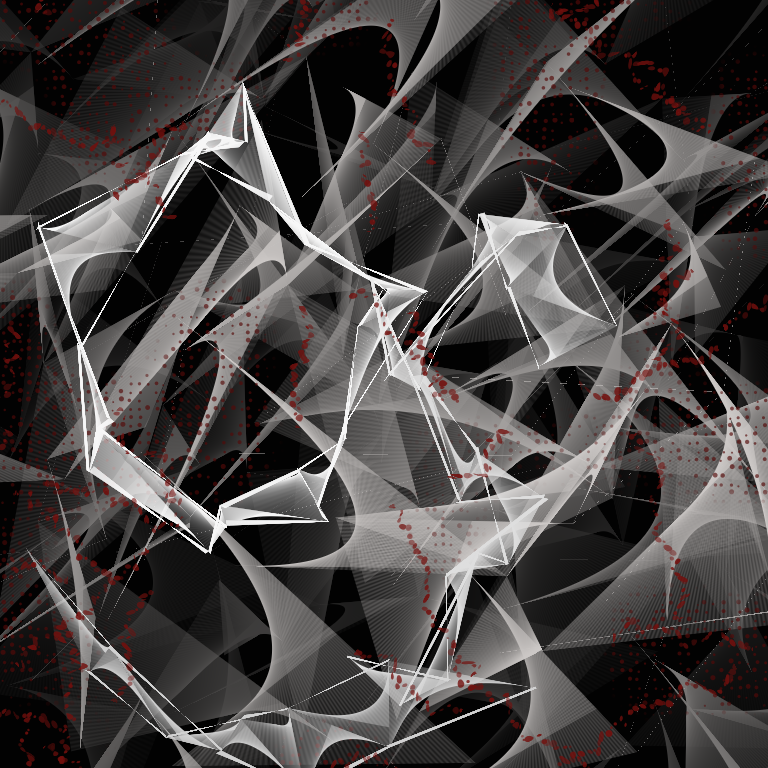
Write a Shadertoy shader that draws this background.

```glsl
// Translucent sheets of fine strings, stretched between scattered nodes, on black.
// Each sheet is a ruled surface: solving for the strings through a point gives
// its curved envelope and density. Beaded red trails and dust lie over them.

vec2 hash2(vec2 p) {
    vec3 q = fract(vec3(p.xyx) * vec3(0.1031, 0.1030, 0.0973));
    q += dot(q, q.yzx + 33.33);
    return fract((q.xx + q.yz) * q.zy);
}

float noise(vec2 p) {
    vec2 i = floor(p), f = fract(p);
    f = f * f * (3.0 - 2.0 * f);
    return mix(mix(hash2(i).x, hash2(i + vec2(1, 0)).x, f.x),
               mix(hash2(i + vec2(0, 1)).x, hash2(i + vec2(1, 1)).x, f.x), f.y);
}

float cross2(vec2 a, vec2 b) { return a.x * b.y - a.y * b.x; }

// Opacity of strings running from segment a-b to segment c-d
float sheet(vec2 p, vec2 a, vec2 b, vec2 c, vec2 d, float weight, float px) {
    vec2 lo = min(min(a, b), min(c, d)) - px, hi = max(max(a, b), max(c, d)) + px;
    if (any(lessThan(p, lo)) || any(greaterThan(p, hi))) return 0.0;

    vec2 side = b - a, e = c - a, f = d - c - side, h = p - a;
    float k2 = -cross2(f, side);
    float k1 = cross2(f, h) - cross2(e, side);
    float k0 = cross2(e, h);
    if (abs(k2) < 1e-8) k2 = 1e-8;
    float disc = k1 * k1 - 4.0 * k2 * k0;
    float soft = length(2.0 * k1 * f - 4.0 * k2 * e) * px + 1e-9;
    float envelope = clamp(disc / soft + 0.5, 0.0, 1.0);
    if (envelope <= 0.0) return 0.0;

    float root = sqrt(max(disc, 0.0));
    float q = -0.5 * (k1 + (k1 < 0.0 ? -root : root));
    if (abs(q) < 1e-9) q = 1e-9;
    float slope = sqrt(max(disc, 0.0) + 0.5 * soft);
    float density = 0.0;
    for (int i = 0; i < 2; i++) {
        float u = i == 0 ? q / k2 : k0 / q;
        vec2 start = a + u * side, string = e + u * f;
        float len = max(length(string), 1e-4);
        float v = dot(p - start, string) / (len * len);
        float du = len / slope;
        float edge = clamp(min(u, 1.0 - u) / (du * px) + 0.5, 0.0, 1.0)
                   * clamp(min(v, 1.0 - v) * len / px + 0.5, 0.0, 1.0);
        float visible = smoothstep(1.5, 3.5, 1.0 / (55.0 * du * px));
        density += edge * du * (1.0 + 0.35 * visible * cos(345.0 * u));
    }
    return envelope * (1.0 - exp(-weight * density));
}

// Nodes zigzag along a ring, a wave, a hanging strand and a low sweep
vec2 node(int strand, int i, float count) {
    float t = float(i) / count;
    vec2 at;
    if (strand == 0) {
        i = i % int(count);
        at = vec2(0.31, 0.56) + vec2(0.21, 0.27) * vec2(cos(6.2832 * t), sin(6.2832 * t));
    } else if (strand == 1) at = vec2(0.46 + 0.28 * t, 0.61 - 0.06 * sin(6.0 * t));
    else if (strand == 2) at = vec2(0.56 + 0.1 * sin(3.2 * t), 0.5 - 0.36 * t);
    else at = vec2(0.02 + 0.55 * t, 0.25 - 0.21 * sin(2.2 * t));
    return at + (hash2(vec2(float(i) + 3.0, float(strand) * 17.0 + 5.0)) - 0.5) * 0.15;
}

// Nodes scattered one to a grid cell
vec2 scatter(vec2 cell, float seed, float scale) {
    return (cell + hash2(cell + seed)) / scale;
}

void mainImage(out vec4 fragColor, in vec2 fragCoord) {
    float px = 1.0 / min(iResolution.x, iResolution.y);
    vec2 p = fragCoord * px;
    vec3 col = vec3(0.008);

    // Dim sheets, far to near, thinning out away from two lit regions
    for (int l = 0; l < 7; l++) {
        float near = float(l) / 6.0, seed = 41.0 + 57.0 * float(l);
        float scale = 7.0 - 1.2 * near;
        for (int k = 0; k < 9; k++) {
            vec2 cell = floor(p * scale) - vec2(k % 3, k / 3);
            vec2 m = (cell + 1.5) / scale;
            vec2 toLeft = m - vec2(0.27, 0.55), toRight = m - vec2(0.82, 0.5);
            float lit = exp(-8.0 * dot(toLeft, toLeft)) + exp(-12.0 * dot(toRight, toRight));
            vec2 pick = hash2(cell + seed + 11.0);
            if (pick.x > mix(0.6, 0.85 * lit, near)) continue;
            vec2 a = scatter(cell, seed, scale);
            vec2 b = scatter(cell + floor(hash2(cell + seed + 23.0) * 3.0), seed, scale);
            vec2 c = scatter(cell + floor(hash2(cell + seed + 37.0) * 3.0), seed, scale);
            float alpha = sheet(p, a, b, mix(b, c, pick.y), c, 0.07, px);
            col = mix(col, vec3(1.0, 0.98, 0.97) * mix(0.13, 0.8, near), alpha);
        }
    }

    // Red dust in drifting patches
    vec2 g = p / 0.011, speck = hash2(floor(g));
    float dust = clamp((0.1 + 0.2 * speck.y - length(fract(g) - 0.3 - 0.4 * speck)) * 0.011 / px + 0.5, 0.0, 1.0);
    dust *= smoothstep(0.45, 0.7, noise(p * 7.0 + 4.0)) * step(0.35, hash2(floor(g) + 71.0).x);
    col = mix(col, vec3(0.33, 0.035, 0.03), 0.65 * dust);

    // Bright strands: concave sheets and narrow struts
    for (int s = 0; s < 4; s++) {
        int count = s == 0 ? 24 : 9;
        for (int i = 0; i < count; i++) {
            vec2 a = node(s, i, float(count)), b = node(s, i + 1, float(count)), c = node(s, i + 2, float(count));
            vec2 h = hash2(vec2(i + 90, s * 7 + 2)), thin = (h - 0.5) * 0.016;
            float alpha = sheet(p, a, b, mix(b, c, h.x), c, 0.035, px);
            float strut = sheet(p, a, a + thin, c, c - thin.yx * 0.5, 0.02, px);
            col = mix(col, vec3(0.97 - 0.05 * float(s)), max(alpha, strut));
        }
    }

    // Wandering trails of red beads
    for (int i = 0; i < 38; i++) {
        float id = float(i);
        vec2 h = hash2(vec2(id, 8.0)), turn = hash2(vec2(id, 29.0));
        float angle = 6.2832 * turn.x;
        vec2 dir = vec2(cos(angle), sin(angle)), r = p - h * 1.1 + 0.05;
        vec2 q = vec2(dot(r, dir), cross2(dir, r));
        if (q.x < 0.0 || q.x > 0.08 + 0.2 * turn.y || abs(q.y) > 0.045) continue;
        q.y += (noise(vec2(q.x * 25.0, id)) - 0.5) * 0.035 + (noise(vec2(q.x * 90.0, id + 50.0)) - 0.5) * 0.012;
        float bead = 0.0;
        for (int j = -1; j <= 1; j++) {
            float n = floor(q.x / 0.007) + float(j);
            vec2 k = hash2(vec2(n + 200.0, id)), size = hash2(vec2(n + 400.0, id));
            float d = length(q / 0.007 - vec2(n + k.x, 1.6 * k.y - 0.8)) - 0.2 - 0.5 * size.x;
            bead = max(bead, (0.4 + 0.5 * size.y) * clamp(0.5 - d * 0.007 / px, 0.0, 1.0));
        }
        col = mix(col, vec3(0.45, 0.06, 0.05), bead);
    }

    fragColor = vec4(col, 1.0);
}
```
